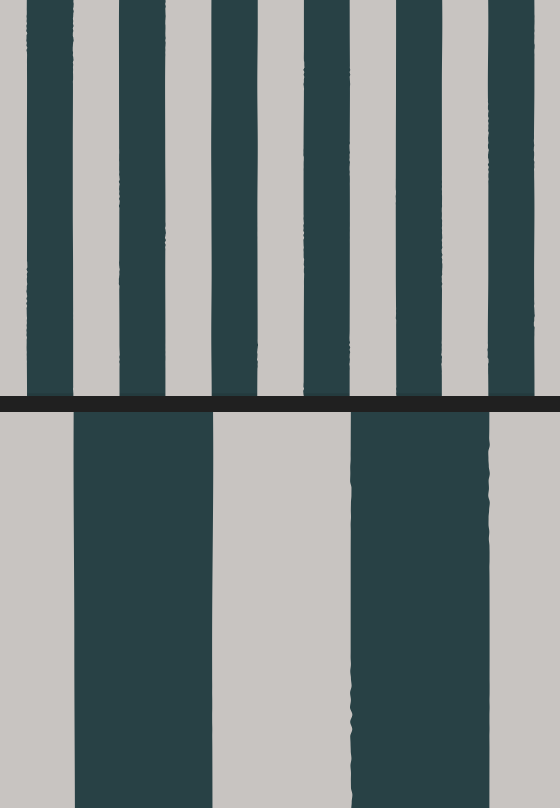
Top: the whole. Bottom: its middle third, enlarged.
A WebGL 1 fragment shader for this pattern:

```glsl
precision highp float;
// Six upright dark teal stripes on a warm pale grey ground, evenly spaced.
// Each stripe is a signed distance to two edges; every edge drifts by its own
// slow noise and carries short rough patches, like hand-painted borders.

#define PERIOD 0.1647          // stripe spacing, in canvas widths
#define FIRST_EDGE 0.0482      // left edge of the first stripe
#define STRIPE_WIDTH 0.0823
#define DRIFT 0.0011           // slow wander of an edge
#define ROUGHNESS 0.0019       // depth of the worn flecks
#define WEAR_START 0.66        // higher leaves fewer rough patches
#define FOOT_HEIGHT 0.005      // faint shade along the bottom
#define GROUND vec3(0.784, 0.768, 0.757)
#define TEAL vec3(0.157, 0.255, 0.271)

uniform vec2 u_resolution;

float hash(vec2 p) {
  vec3 q = fract(vec3(p.xyx) * 0.1031);
  q += dot(q, q.yzx + 33.33);
  return fract((q.x + q.y) * q.z);
}

// Smooth noise along one edge, 0 to 1
float edgeNoise(float y, float seed) {
  float i = floor(y);
  float f = fract(y);
  f = f * f * (3.0 - 2.0 * f);
  return mix(hash(vec2(i, seed)), hash(vec2(i + 1.0, seed)), f);
}

// Sideways shift of an edge at height y
float edgeShift(float y, float edge) {
  float seed = edge * 7.0 + 19.0;
  float drift = (edgeNoise(y * 9.0, seed) - 0.5) * DRIFT;
  float patchy = smoothstep(WEAR_START, 0.9, edgeNoise(y * 14.0, seed + 101.0));
  float fleck = edgeNoise(y * 230.0, seed + 203.0) - 0.5;
  return drift + patchy * fleck * ROUGHNESS;
}

void main() {
  vec2 p = gl_FragCoord.xy / u_resolution.x;
  float pixel = 1.0 / u_resolution.x;

  // Nearest stripe, with its cell reaching into the gaps on both sides
  float cell = floor((p.x - FIRST_EDGE) / PERIOD + 0.25);
  float x = p.x - FIRST_EDGE - cell * PERIOD;

  // Distance inside the stripe, positive within
  float left = x - edgeShift(p.y, 2.0 * cell);
  float right = STRIPE_WIDTH + edgeShift(p.y, 2.0 * cell + 1.0) - x;
  float stripe = clamp(min(left, right) / pixel + 0.5, 0.0, 1.0);

  // Stripes darken slightly at the foot
  float foot = 1.0 - smoothstep(FOOT_HEIGHT - pixel, FOOT_HEIGHT + pixel, p.y);
  vec3 paint = TEAL * (1.0 - 0.1 * foot);

  gl_FragColor = vec4(mix(GROUND, paint, stripe), 1.0);
}
```
